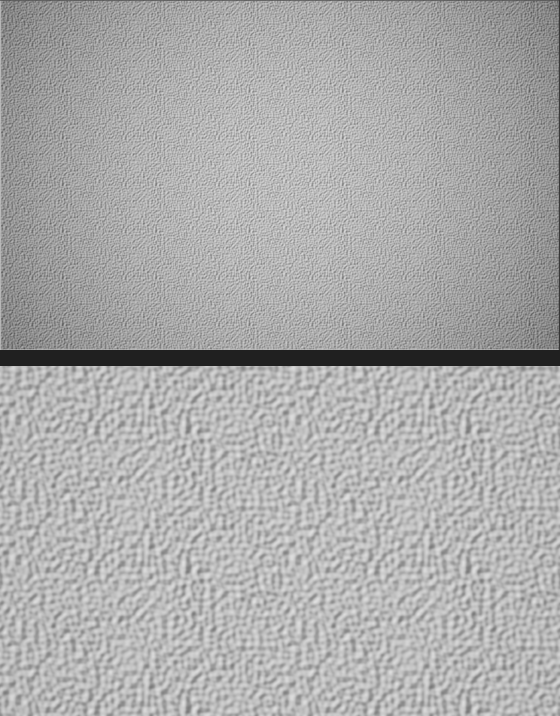
Top, the full canvas; bottom, a detail of the centre.
Give the GLSL for this texture, as a Shadertoy shader.

```glsl
// Embossed grey grain in a repeating tile, with shaded sides and a bevelled rim.

const vec2 TILES = vec2(6.0, 7.5);     // repeats across and down
const vec2 GRAIN_CELLS = vec2(46.0, 23.0);
const vec2 PATCH_CELLS = vec2(8.0, 4.0);
const float MID_GREY = 0.737;
const float RELIEF = 0.21;
const float RIM_WIDTH = 0.0036;        // in canvas heights

// Sine-free hash of a lattice point
float hash(vec2 cell, float seed) {
    vec3 q = fract(vec3(cell.xyx + seed) * vec3(0.1031, 0.1030, 0.0973));
    q += dot(q, q.yzx + 33.33);
    return fract((q.x + q.y) * q.z);
}

// Slope of a random direction at a wrapped lattice point
float cornerSlope(vec2 cell, vec2 offset, vec2 period, float seed) {
    vec2 c = mod(cell, period);
    vec2 direction = vec2(hash(c, seed), hash(c, seed + 41.0)) - 0.5;
    return dot(direction / max(length(direction), 0.001), offset);
}

// Gradient noise that wraps after the given number of cells
float wrappedNoise(vec2 p, vec2 period, float seed) {
    vec2 cell = floor(p);
    vec2 f = fract(p);
    vec2 w = f * f * f * (f * (f * 6.0 - 15.0) + 10.0);
    vec2 e = vec2(1.0, 0.0);
    float low = mix(cornerSlope(cell, f, period, seed),
                    cornerSlope(cell + e.xy, f - e.xy, period, seed), w.x);
    float high = mix(cornerSlope(cell + e.yx, f - e.yx, period, seed),
                     cornerSlope(cell + e.xx, f - e.xx, period, seed), w.x);
    return mix(low, high, w.y);
}

// Slope of the grain towards a light at the upper left; shadows are deeper
float emboss(vec2 tile) {
    vec2 p = tile * GRAIN_CELLS;
    vec2 stepAway = vec2(0.27, -0.2);
    float slope = wrappedNoise(p + stepAway, GRAIN_CELLS, 7.0)
                - wrappedNoise(p - stepAway, GRAIN_CELLS, 7.0);
    return slope < 0.0 ? slope * 1.25 : slope * 0.8;
}

// Grain strength and brightness for one position in the tile
float grainShade(vec2 tile) {
    float patches = wrappedNoise(tile * PATCH_CELLS, PATCH_CELLS, 19.0);
    vec2 toFlat = (tile - vec2(0.46, 0.4)) * vec2(2.0, 1.0);
    float flatSpot = exp(-dot(toFlat, toFlat) * 60.0);
    float strength = RELIEF * (1.0 + 0.4 * patches) * (1.0 - 0.4 * flatSpot);
    return emboss(tile) * strength - 0.02 * patches + 0.02 * flatSpot;
}

// Broad darkening, stronger at the sides than at top and bottom
float vignette(vec2 uv) {
    vec2 c = 2.0 * uv - 1.0;
    return 0.16 * c.x * c.x + 0.07 * c.y * c.y;
}

// Soft coverage of a strip along one side
float rim(float distanceToSide, float width, float pixel) {
    return 1.0 - smoothstep(width - pixel, width + pixel, distanceToSide);
}

void mainImage(out vec4 fragColor, in vec2 fragCoord) {
    vec2 uv = fragCoord / iResolution.xy;
    float pixel = 0.5 / iResolution.y;

    // Average four samples per pixel to keep the fine grain smooth
    float grain = 0.0;
    for (int i = 0; i < 4; i++) {
        vec2 jitter = vec2(i % 2, i / 2) * 0.5 - 0.25;
        vec2 sampleUv = (fragCoord + jitter) / iResolution.xy;
        vec2 tile = fract(vec2(sampleUv.x, sampleUv.y - 1.0) * TILES);
        grain += 0.25 * grainShade(tile);
    }
    float grey = MID_GREY + grain - vignette(uv);

    // Bevelled rim: light at left and bottom, dark at top and right
    vec2 size = iResolution.xy / iResolution.y;
    vec2 fromLow = uv * size;
    vec2 fromHigh = size - fromLow;
    grey = mix(grey, 0.76, 0.8 * rim(fromLow.x, RIM_WIDTH, pixel));
    grey = mix(grey, 0.74, 0.7 * rim(fromLow.y, 0.6 * RIM_WIDTH, pixel));
    grey = mix(grey, 0.32, 0.9 * rim(fromHigh.y, 0.6 * RIM_WIDTH, pixel));
    grey = mix(grey, 0.18, 0.9 * rim(fromHigh.x, RIM_WIDTH, pixel));

    fragColor = vec4(vec3(clamp(grey, 0.0, 1.0)), 1.0);
}
```
